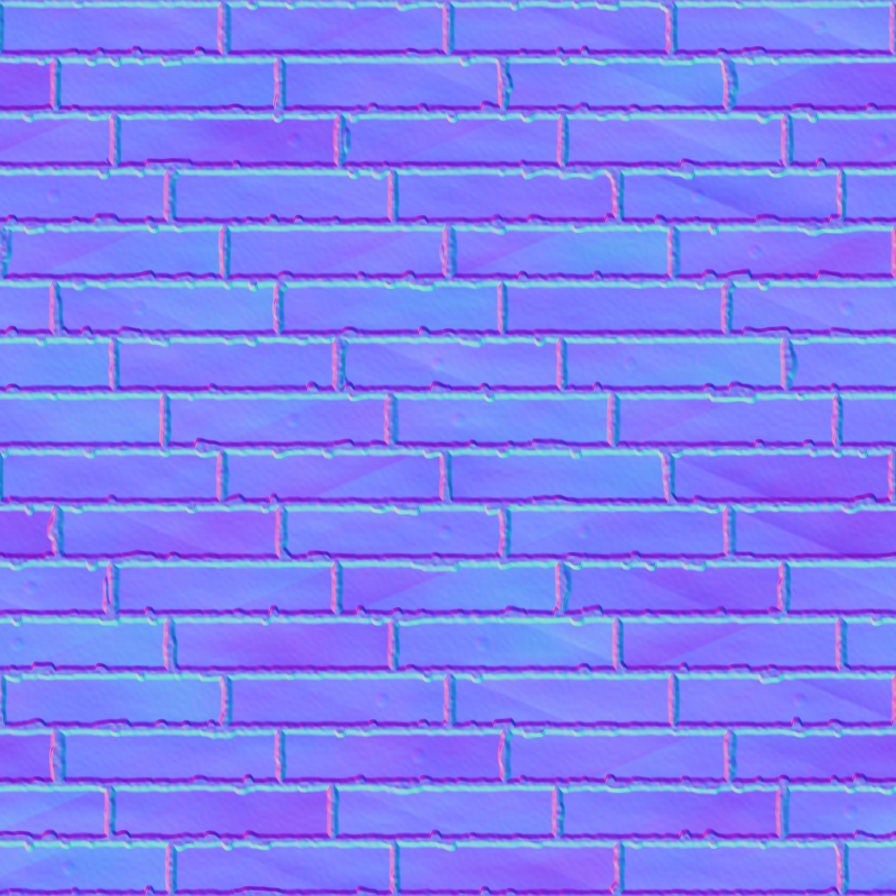
Give the GLSL for this texture map, as a Shadertoy shader.

```glsl
#define GRID vec2(4.0, 16.0)         // bricks across, rows down
#define ROW_SHIFT 0.25               // bond offset per row, in bricks
#define ROW_JITTER 0.03              // random slide of a row, in bricks
#define GAP vec2(0.0006, 0.0014)     // half width of the flat mortar
#define BEVEL_LOW vec2(0.0046, 0.0060)   // left and bottom bevel widths
#define BEVEL_HIGH vec2(0.0042, 0.0070)  // right and top bevel widths
#define DEPTH 0.0050                 // brick height above the mortar
#define CHIP 0.0048                  // how far chips bite into an edge
#define GRAIN 0.00022                // fine roughness of brick faces
#define MORTAR_GRAIN 0.0013          // roughness of the mortar
#define FACET 0.50                   // strength of diagonal tool marks
#define SAMPLE_STEP 0.0017           // spacing of the slope samples

const vec2 SIZE = 1.0 / GRID;

struct Brick {
    vec2 pos;   // offset from the cell's lower left, canvas units
    vec2 id;    // wrapped cell index
};

float hash(vec2 p) {
    vec3 q = fract(p.xyx * 0.1031);
    q += dot(q, q.yzx + 33.33);
    return fract((q.x + q.y) * q.z);
}

// Value noise that tiles over the canvas with the given cell count
float noise(vec2 p, vec2 cells) {
    p *= cells;
    vec2 i = floor(p), f = p - i;
    f = f * f * f * (f * (f * 6.0 - 15.0) + 10.0);
    vec2 a = mod(i, cells), b = mod(i + 1.0, cells);
    return mix(mix(hash(a), hash(vec2(b.x, a.y)), f.x),
               mix(hash(vec2(a.x, b.y)), hash(b), f.x), f.y);
}

Brick brickAt(vec2 p) {
    vec2 g = p * GRID;
    float row = floor(g.y);
    float jitter = hash(vec2(mod(row, GRID.y), 71.0)) - 0.5;
    g.x += ROW_SHIFT * (row + 1.0) + ROW_JITTER * jitter;
    vec2 cell = floor(g);
    return Brick((g - cell) * SIZE, mod(cell, GRID));
}

float chipAt(vec2 p) {
    return CHIP * smoothstep(0.72, 0.95, noise(p, vec2(72.0, 32.0)));
}

// 0 in the mortar, 1 on the face, with ragged and chipped edges
float profile(vec2 p, Brick b) {
    vec2 ragged = vec2(noise(p, vec2(110.0)), noise(p.yx, vec2(130.0))) - 0.5;
    vec2 inset = 0.0018 * vec2(hash(b.id + 11.0), hash(b.id + 23.0));
    vec2 low = b.pos - GAP - chipAt(p) + ragged * 0.0018;
    vec2 high = SIZE - b.pos - GAP - chipAt(p + vec2(0.37, 0.25)) + ragged.yx * 0.0018;
    low.x -= inset.x;
    high.x -= inset.y;

    // Some ends are worn softer than others
    vec2 soften = vec2(1.0 + pow(hash(b.id + 17.0), 3.0), 1.0);
    vec2 rise = min(smoothstep(vec2(0.0), BEVEL_LOW * soften, low),
                    smoothstep(vec2(0.0), BEVEL_HIGH, high));
    return min(rise.x, rise.y);
}

float height(vec2 p) {
    Brick b = brickAt(p);
    float face = profile(p, b);
    float grain = noise(p, vec2(210.0));
    float swell = noise(p, vec2(28.0, 52.0)) * 0.0010;

    // Shallow round pit on some bricks
    vec2 center = SIZE * vec2(0.2 + 0.6 * hash(b.id + 31.0), 0.5);
    float pit = 1.0 - smoothstep(0.002, 0.009, length(b.pos - center));
    pit *= 0.0008 * step(0.7, hash(b.id + 43.0));

    return face * (DEPTH + swell + GRAIN * grain - pit)
         + (1.0 - face) * MORTAR_GRAIN * grain;
}

// Per-brick slant: a diagonal crease, broad wear to one side, soft dips
vec2 brickTilt(vec2 p, Brick b) {
    float lean = hash(b.id + 53.0) > 0.5 ? 0.42 : -0.42;
    vec2 dir = normalize(vec2(lean, 1.0));
    vec2 origin = SIZE * vec2(0.2 + 0.6 * hash(b.id + 61.0), 0.5);
    float across = dot(b.pos - origin, dir);
    float crease = smoothstep(-0.001, 0.004, across) * exp(-max(across, 0.0) / 0.026);
    vec2 tilt = dir * FACET * crease * (hash(b.id + 67.0) - 0.55);

    float wear = hash(b.id + 79.0);
    float spread = smoothstep(0.0, 0.8, b.pos.x / SIZE.x)
                 * (0.4 + 0.9 * noise(p, vec2(20.0, 36.0)));
    tilt += step(0.78, wear) * spread * vec2(-0.13, 0.19);
    tilt += step(wear, 0.22) * spread * vec2(0.07, -0.24);
    vec2 dip = vec2(noise(p, vec2(12.0, 28.0)), noise(p + 0.5, vec2(10.0, 26.0)));
    return tilt + 0.16 * (dip - 0.5);
}

void mainImage(out vec4 fragColor, in vec2 fragCoord) {
    vec2 p = fragCoord / iResolution.xy;

    // Slope by central differences
    vec2 e = vec2(SAMPLE_STEP, 0.0);
    vec2 slope = vec2(height(p + e.xy) - height(p - e.xy),
                      height(p + e.yx) - height(p - e.yx)) / (2.0 * SAMPLE_STEP);

    // Tangent-space normal, slightly shortened at the rough edges
    Brick b = brickAt(p);
    float face = profile(p, b);
    vec3 normal = normalize(vec3(brickTilt(p, b) * face - slope, 1.0));
    normal.z *= mix(0.88, 0.99, face);
    fragColor = vec4(0.5 + 0.5 * normal, 1.0);
}
```
